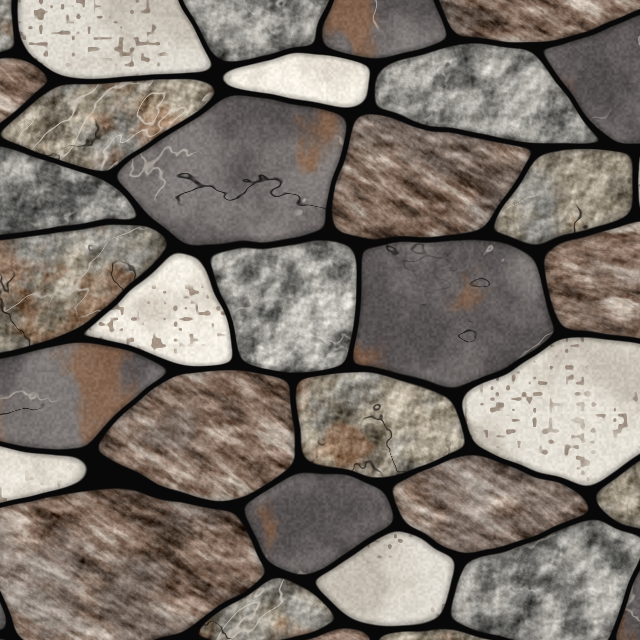
Write a Shadertoy shader that draws this texture.

```glsl
// Dry stone wall: wide, rounded stones of five rock types parted by thin black joints.
// A warped, weighted Voronoi layout shapes the stones; smooth-min rounds corners,
// and layered noise paints cream, granite, slate, brown and rugged rock.

const vec2 GRID = vec2(3.8, 6.5);
const vec3 JOINT = vec3(0.035, 0.03, 0.03);
const vec3 RUST = vec3(0.52, 0.36, 0.25);
const vec3 IVORY = vec3(0.80, 0.77, 0.73);

float hash(vec2 p) {
    vec3 q = fract(vec3(p.xyx) * 0.1031);
    q += dot(q, q.yzx + 33.33);
    return fract((q.x + q.y) * q.z);
}

float noise(vec2 p) {
    vec2 i = floor(p), f = fract(p);
    f = f * f * (3.0 - 2.0 * f);
    return mix(mix(hash(i), hash(i + vec2(1, 0)), f.x),
               mix(hash(i + vec2(0, 1)), hash(i + vec2(1, 1)), f.x), f.y);
}

float fbm(vec2 p) {
    float sum = 0.0, amp = 0.5;
    for (int i = 0; i < 5; i++) {
        sum += amp * noise(p);
        p = mat2(0.8, 0.6, -0.6, 0.8) * p * 2.03 + 17.3;
        amp *= 0.54;
    }
    return sum / 1.04;
}

vec2 rotate(vec2 p, float a) {
    return vec2(cos(a) * p.x - sin(a) * p.y, sin(a) * p.x + cos(a) * p.y);
}

// Thin wandering line, kept only in patches
float vein(vec2 p, float scale, float width) {
    float line = abs(fbm(p * scale) - 0.5);
    float patchMask = smoothstep(0.48, 0.62, noise(p * scale * 1.7 + 40.0));
    return (1.0 - smoothstep(0.0, width, line)) * patchMask;
}

// Light from the upper left on a noise height field
float relief(vec2 p, float scale) {
    return fbm(p * scale) - fbm((p + vec2(-0.004, 0.005)) * scale);
}

// Stone centre in grid units; odd rows shift like brickwork
vec2 stoneCentre(vec2 cell) {
    vec2 jitter = vec2(hash(cell + 111.3), hash(cell + 157.7)) - 0.5;
    return cell + vec2(0.5 * mod(cell.y, 2.0), 0.0) + 0.5 + 0.72 * jitter;
}

float stoneWeight(vec2 cell) {
    float h = hash(cell + 203.1);
    return 0.75 * h * h;
}

float stoneField(vec2 q, vec2 cell) {
    vec2 d = q - stoneCentre(cell);
    return dot(d, d) - stoneWeight(cell);
}

// Returns the owning cell and the rounded distance to its border
vec3 stoneLayout(vec2 p, float rounding) {
    vec2 q = p * GRID, base = floor(q), owner = base;
    float best = 1e5;
    for (int y = -2; y <= 2; y++)
    for (int x = -2; x <= 2; x++) {
        vec2 cell = base + vec2(x, y);
        float f = stoneField(q, cell);
        if (f < best) { best = f; owner = cell; }
    }
    float sum = 0.0;
    for (int y = -2; y <= 2; y++)
    for (int x = -2; x <= 2; x++) {
        if (x == 0 && y == 0) continue;
        vec2 cell = owner + vec2(x, y);
        vec2 slope = 2.0 * (stoneCentre(cell) - stoneCentre(owner)) * GRID;
        float edge = (stoneField(q, cell) - best) / length(slope);
        sum += exp(-edge / rounding);
    }
    return vec3(owner, -rounding * log(sum + 1e-9));
}

vec3 creamRock(vec2 p) {
    vec3 c = mix(vec3(0.79, 0.76, 0.71), vec3(0.91, 0.89, 0.85), smoothstep(0.28, 0.6, fbm(p * 9.0)));
    float specks = smoothstep(0.70, 0.85, noise(p * 120.0)) * smoothstep(0.42, 0.62, noise(p * 13.0));
    return mix(c, vec3(0.52, 0.45, 0.39), 0.75 * specks);
}

vec3 graniteRock(vec2 p) {
    float mottle = 0.65 * fbm(p * 28.0) + 0.35 * fbm(p * 8.0 + 9.0);
    vec3 c = mix(vec3(0.31, 0.31, 0.30), vec3(0.75, 0.74, 0.71), smoothstep(0.3, 0.7, mottle));
    c = mix(c, vec3(0.76, 0.75, 0.72), 0.5 * vein(p, 10.0, 0.03));
    return c + 1.1 * relief(p, 55.0) * 0.5;
}

vec3 slateRock(vec2 p) {
    vec3 c = mix(vec3(0.32, 0.30, 0.30), vec3(0.47, 0.45, 0.44), smoothstep(0.3, 0.7, fbm(p * 9.0)));
    c = mix(c, RUST, 0.65 * smoothstep(0.54, 0.68, fbm(p * vec2(10.0, 6.0) + 31.0)));
    c = mix(c, IVORY, 0.55 * vein(rotate(p, 0.7) * vec2(1.0, 0.6), 8.0, 0.014));
    return mix(c, JOINT, 0.75 * vein(p * vec2(0.6, 1.2) + 70.0, 6.0, 0.008));
}

vec3 brownRock(vec2 p, float angle) {
    vec2 r = rotate(p, angle);
    float streak = fbm(r * vec2(13.0, 46.0));
    vec3 c = mix(vec3(0.29, 0.23, 0.19), vec3(0.51, 0.42, 0.36), smoothstep(0.25, 0.5, streak));
    c = mix(c, vec3(0.74, 0.69, 0.64), smoothstep(0.5, 0.74, streak));
    c = mix(c, vec3(0.50, 0.47, 0.45), 0.5 * smoothstep(0.45, 0.65, fbm(p * 7.0)));
    return c + 0.7 * relief(r * vec2(0.6, 1.2), 50.0);
}

vec3 ruggedRock(vec2 p) {
    vec3 c = mix(vec3(0.39, 0.36, 0.31), vec3(0.70, 0.66, 0.59), smoothstep(0.28, 0.68, fbm(p * 20.0)));
    c = mix(c, vec3(0.59, 0.60, 0.60), 0.55 * smoothstep(0.45, 0.62, fbm(p * 9.0 + 5.0)));
    c = mix(c, RUST, 0.6 * smoothstep(0.52, 0.68, fbm(p * 10.0 + 23.0)));
    c += 1.1 * relief(p, 30.0);
    c = mix(c, IVORY, 0.8 * vein(rotate(p, 0.8) * vec2(1.2, 0.5), 6.0, 0.010));
    return mix(c, vec3(0.13, 0.11, 0.09), 0.8 * vein(p + 50.0, 7.0, 0.012));
}

vec3 rockColour(vec2 p, vec2 cell) {
    float kind = mod(cell.x + 2.0 * cell.y, 5.0);
    vec2 local = p + 7.0 * vec2(hash(cell + 61.0), hash(cell + 83.0));
    vec3 c = kind < 0.5 ? creamRock(local)
           : kind < 1.5 ? graniteRock(local)
           : kind < 2.5 ? slateRock(local)
           : kind < 3.5 ? brownRock(local, 0.25 + 0.4 * hash(cell + 19.0))
           : ruggedRock(local);
    float grain = noise(local * 260.0) - 0.5;
    return c * (0.95 + 0.12 * hash(cell + 37.0)) + 0.09 * grain;
}

void mainImage(out vec4 fragColor, in vec2 fragCoord) {
    vec2 p = fragCoord / iResolution.y;
    float pixel = 1.0 / iResolution.y;

    // Bend the straight borders into hand-cut outlines
    vec2 bend = vec2(noise(p * 6.0), noise(p * 6.0 + 31.0)) - 0.5;
    vec2 chips = vec2(noise(p * 24.0 + 8.0), noise(p * 24.0 + 53.0)) - 0.5;
    vec3 stone = stoneLayout(p + 0.045 * bend + 0.007 * chips + 2.0, 0.008);

    // Shade the rim, then cut the joints
    vec3 colour = rockColour(p, stone.xy);
    colour *= mix(0.72, 1.0, smoothstep(0.003, 0.014, stone.z));
    float inside = smoothstep(0.0042 - pixel, 0.0042 + pixel, stone.z);
    fragColor = vec4(clamp(mix(JOINT, colour, inside), 0.0, 1.0), 1.0);
}
```
